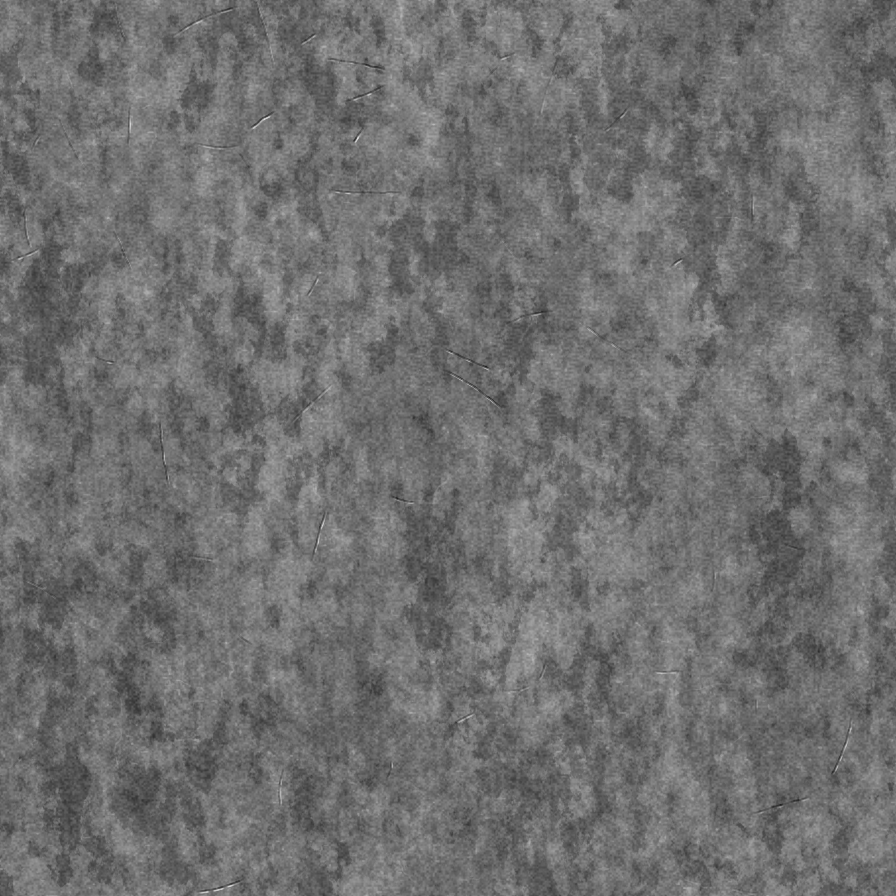
This texture is drawn by a Shadertoy shader. Its source:

```glsl
// Weathered grey plaster with vertical stains, fine grain and embossed scratches.

const float BASE_GREY      = 0.445;
const float STREAK_GAIN    = 0.15;
const float BLOTCH_GAIN    = 0.10;
const float MOTTLE_GAIN    = 0.22;
const float DRIP_GAIN      = 0.03;
const float GRAIN_GAIN     = 0.19;
const float STAIN_DEPTH    = 0.050;
const float PLASTER_LIFT   = 0.030;
const float SPECK_LIFT     = 0.09;
const float PIT_DEPTH      = 0.06;
const float VEIN_LIFT      = 0.08;
const float SCRATCH_DARK   = 0.27;
const float SCRATCH_LIGHT  = 0.36;
const float SCRATCH_WIDTH  = 0.0005;
const vec2  EMBOSS_OFFSET  = vec2(0.0009, -0.0015);
const int   SCRATCH_COUNT  = 60;

float hash(vec2 p) {
    return fract(sin(dot(p, vec2(127.1, 311.7))) * 43758.5453);
}

float noise(vec2 p) {
    vec2 cell = floor(p), f = fract(p);
    f = f * f * (3.0 - 2.0 * f);
    float low  = mix(hash(cell), hash(cell + vec2(1, 0)), f.x);
    float high = mix(hash(cell + vec2(0, 1)), hash(cell + vec2(1, 1)), f.x);
    return mix(low, high, f.y);
}

// Five rough octaves, each turned a little, normalised to 0..1
float fbm(vec2 p) {
    float sum = 0.0, total = 0.0, weight = 1.0;
    for (int i = 0; i < 5; i++) {
        sum += weight * noise(p);
        total += weight;
        weight *= 0.68;
        p = mat2(1.9, 0.5, -0.5, 1.9) * p + 17.3;
    }
    return sum / total;
}

float stroke(float dist, float width, float blur) {
    return 1.0 - smoothstep(width, width + blur, abs(dist));
}

// Stained, mottled wall without the scratches
float plaster(vec2 p) {
    float streak = fbm(p * vec2(19.0, 5.0) + 3.0);
    float blotch = fbm(p * vec2(9.0, 7.0) + 41.0);
    float mottle = fbm(p * vec2(52.0, 38.0) + 75.0);
    float drip   = noise(p * vec2(130.0, 24.0));
    float grain  = 0.65 * noise(p * 440.0) + 0.35 * noise(p * 230.0 + 9.0);

    // Ragged dark runs and flat pale patches
    float ragged = mottle - 0.5 + 0.16 * (drip - 0.5);
    float stain  = smoothstep(0.55, 0.63, fbm(p * vec2(19.0, 6.0) + 120.0) - 0.9 * ragged);
    float pale   = smoothstep(0.54, 0.59, fbm(p * vec2(13.0, 10.0) + 210.0) + 0.8 * ragged);

    float tone = BASE_GREY;
    tone += STREAK_GAIN * (streak - 0.5) + BLOTCH_GAIN * (blotch - 0.5);
    tone += MOTTLE_GAIN * (mottle - 0.5) + DRIP_GAIN * (drip - 0.5);
    tone += GRAIN_GAIN * (grain - 0.5);
    tone += PLASTER_LIFT * pale * (1.0 - stain) - STAIN_DEPTH * stain;

    // Light chips, dark pits and faint hairline veins
    float chips = smoothstep(0.78, 0.96, noise(p * vec2(190.0, 230.0) + 60.0));
    float pits  = smoothstep(0.80, 0.97, noise(p * vec2(210.0, 150.0) + 330.0));
    tone += SPECK_LIFT * chips * smoothstep(0.42, 0.60, mottle);
    tone -= PIT_DEPTH * pits * smoothstep(0.56, 0.42, mottle);
    float ridge = noise(p * 19.0 + 7.0) + 0.3 * noise(p * 55.0) + 0.1 * noise(p * 150.0) - 0.70;
    float veinMask = smoothstep(0.45, 0.70, noise(p * 11.0 + 31.0));
    tone += VEIN_LIFT * stroke(ridge, 0.006, 0.034) * veinMask * drip;
    return tone;
}

// Dark grooves with a lit lower-right lip; returns a signed tone change
float scratches(vec2 p, float blur, float aspect) {
    float dark = 0.0, light = 0.0;
    for (int i = 0; i < SCRATCH_COUNT; i++) {
        float id = float(i) + 1.0;
        vec2 center = vec2(hash(vec2(id, 1.7)) * aspect, hash(vec2(id, 5.3)));
        float angle = 6.2832 * hash(vec2(id, 9.1));
        float size = hash(vec2(id, 13.9));
        float halfLength = mix(0.010, 0.050, size * size);
        float bend = 0.30 * (hash(vec2(id, 21.7)) - 0.5) * halfLength;
        float strength = mix(0.2, 1.0, hash(vec2(id, 27.1)));

        vec2 along = vec2(cos(angle), sin(angle));
        vec2 across = vec2(-along.y, along.x);
        vec2 q = vec2(dot(p - center, along), dot(p - center, across));
        float t = q.x / halfLength;
        float wobble = 0.0010 * (noise(vec2(q.x * 120.0, id * 3.0)) - 0.5);
        float groove = q.y - bend * t * t - wobble;
        float lip = groove - dot(EMBOSS_OFFSET, across);

        float taper = strength * (1.0 - smoothstep(0.65, 1.0, abs(t)));
        float wear = noise(vec2(q.x * 180.0, id * 7.0));
        dark = max(dark, taper * mix(0.4, 1.0, wear) * stroke(groove, SCRATCH_WIDTH, blur));
        light = max(light, taper * smoothstep(0.2, 0.8, wear) * stroke(lip, SCRATCH_WIDTH, blur));
    }
    return SCRATCH_LIGHT * light * (1.0 - 0.6 * dark) - SCRATCH_DARK * dark;
}

void mainImage(out vec4 fragColor, in vec2 fragCoord) {
    vec2 p = fragCoord / iResolution.y;
    float blur = max(1.0 / iResolution.y, 0.0012);
    float aspect = iResolution.x / iResolution.y;
    float tone = plaster(p) + scratches(p, blur, aspect);
    fragColor = vec4(vec3(clamp(tone, 0.0, 1.0)), 1.0);
}
```
